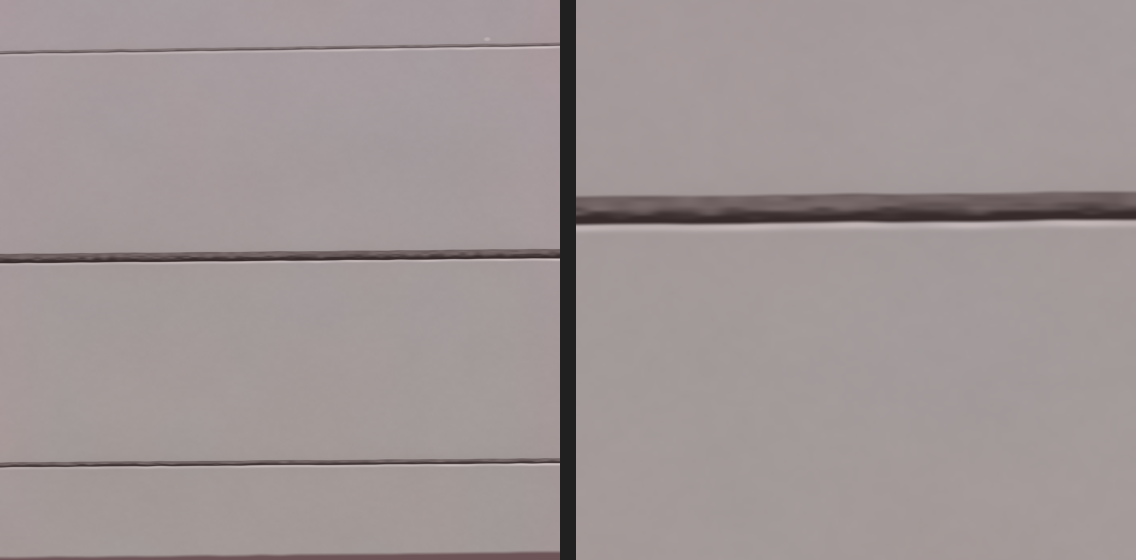
Left, the full canvas; right, a detail of the centre.
A WebGL 2 fragment shader for this texture:

```glsl
#version 300 es
precision highp float;
// Smooth mauve-grey cladding boards with slightly tilted shadow gaps and lit lips.

#define SEAM_COUNT 3
#define FIRST_SEAM 0.1700
#define SEAM_PITCH 0.3682
#define EDGE_BLUR 0.0014
#define LIP_WIDTH 0.0017
#define GRAIN 0.012
#define MOTTLE 0.016

uniform vec2 u_resolution;
out vec4 outColor;

const vec3 BOARD_TOP = vec3(0.650, 0.608, 0.620);
const vec3 BOARD_LOW = vec3(0.636, 0.602, 0.594);
const vec3 GROOVE = vec3(0.430, 0.375, 0.375);
const vec3 SHADOW = vec3(0.205, 0.155, 0.160);
const vec3 LIP = vec3(0.800, 0.750, 0.755);
const vec3 SILL = vec3(0.400, 0.300, 0.315);

// Half width and darkness of each gap, from the bottom up
const vec3 GAP_HALF = vec3(0.0043, 0.0083, 0.0028);
const vec3 GAP_DEPTH = vec3(0.90, 0.97, 0.62);

float hash(vec2 p) {
    vec3 q = fract(vec3(p.xyx) * 0.1031);
    q += dot(q, q.yzx + 33.33);
    return fract((q.x + q.y) * q.z);
}

float noise(vec2 p) {
    vec2 cell = floor(p), f = fract(p);
    f = f * f * (3.0 - 2.0 * f);
    return mix(mix(hash(cell), hash(cell + vec2(1, 0)), f.x),
               mix(hash(cell + vec2(0, 1)), hash(cell + vec2(1, 1)), f.x), f.y);
}

// Painted surface: soft light falloff, cloudy mottle and fine grain
vec3 boardColor(vec2 uv) {
    vec3 color = mix(BOARD_LOW, BOARD_TOP, smoothstep(0.1, 1.0, uv.y));
    color += vec3(0.010, -0.004, 0.002) * (1.0 - smoothstep(0.0, 0.12, uv.x));
    color += vec3(0.008, -0.006, 0.0) * smoothstep(0.9, 1.0, uv.x);
    float cloud = 0.6 * noise(uv * vec2(5.0, 7.0)) + 0.4 * noise(uv * 19.0 + 7.0);
    color += MOTTLE * (cloud - 0.5);
    color += 0.010 * (noise(uv * 9.0 + 31.0) - 0.5) * vec3(1.0, -0.4, -0.6);
    float grain = 0.6 * noise(uv * vec2(95.0, 130.0)) + 0.4 * noise(uv * 260.0 + 3.0);
    return color + GRAIN * (grain - 0.5);
}

// Shadow gap: lighter upper face, dark lower edge, bright lip underneath
vec3 addSeam(vec3 color, vec2 uv, int index, float blur) {
    float k = float(index);
    float level = FIRST_SEAM + SEAM_PITCH * k + uv.x * (0.0073 + 0.0018 * k * k);
    float wobble = noise(vec2(uv.x * 42.0, k * 17.0)) - 0.5;
    float d = uv.y - level - 0.0009 * wobble;
    float halfWidth = GAP_HALF[index];

    // Soft shade around the gap
    color *= 1.0 - 0.045 * GAP_DEPTH[index] * exp(-abs(d) / (halfWidth + 0.004));

    float lipOffset = (d + halfWidth + 0.0022) / (LIP_WIDTH + 0.5 * blur);
    float lipGain = mix(0.40, 0.85, uv.x) * (0.7 + 0.6 * noise(vec2(uv.x * 30.0, k + 5.0)));
    color = mix(color, LIP, clamp(lipGain, 0.0, 1.0) * exp(-lipOffset * lipOffset));

    float streak = noise(vec2(uv.x * 75.0, uv.y * 330.0)) - 0.5;
    float face = smoothstep(-0.75, 0.35, d / halfWidth + 0.4 * streak);
    vec3 gap = mix(SHADOW, GROOVE + 0.07 * streak, face);
    float mask = 1.0 - smoothstep(halfWidth - blur, halfWidth + blur, abs(d));
    return mix(color, gap, mask * GAP_DEPTH[index]);
}

void main() {
    vec2 uv = gl_FragCoord.xy / u_resolution;
    float blur = max(EDGE_BLUR, 0.75 / u_resolution.y);
    vec3 color = boardColor(uv);

    for (int i = 0; i < SEAM_COUNT; i++) color = addSeam(color, uv, i, blur);

    // Small pale nub sitting on the top seam
    float nub = length((uv - vec2(0.870, 0.930)) / vec2(0.008, 0.005));
    color = mix(color, LIP, 0.55 * (1.0 - smoothstep(0.3, 1.0, nub)));

    // Dark reddish sill along the bottom edge
    float sillTop = 0.004 + 0.0100 * uv.x + 0.0015 * (noise(vec2(uv.x * 30.0, 9.0)) - 0.5);
    float sill = 1.0 - smoothstep(-0.004, 0.004, uv.y - sillTop);
    color = mix(color, SILL, 0.9 * sill);

    outColor = vec4(color, 1.0);
}
```
